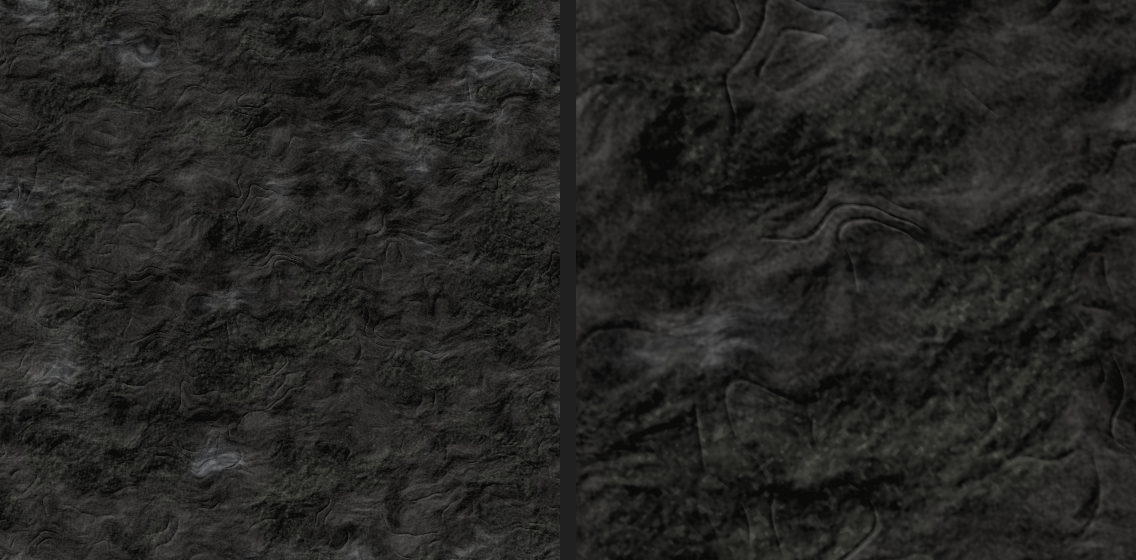
Left: the whole. Right: its middle third, enlarged.
Write a Shadertoy shader that draws this texture.

```glsl
// Dark weathered rock: warped noise, slightly stretched sideways, forms the
// stone; clustered contour creases make curled folds, and gritty moss fills
// small hollows. Relief is lit from the upper left by a difference of heights.

float hash(vec2 p) {
    return fract(sin(dot(p, vec2(127.1, 311.7))) * 43758.5453);
}

float noise(vec2 p) {
    vec2 cell = floor(p), f = fract(p);
    f = f * f * (3.0 - 2.0 * f);
    float low = mix(hash(cell), hash(cell + vec2(1, 0)), f.x);
    float high = mix(hash(cell + vec2(0, 1)), hash(cell + vec2(1, 1)), f.x);
    return mix(low, high, f.y);
}

// Each octave is turned so that the lattice does not show
float fbm(vec2 p, int octaves) {
    float sum = 0.0, amplitude = 0.5;
    for (int i = 0; i < octaves; i++) {
        sum += amplitude * noise(p);
        p = mat2(1.6, 1.2, -1.2, 1.6) * p + 13.7;
        amplitude *= 0.5;
    }
    return sum;
}

// Bends the plane so that strata and folds curl
vec2 warp(vec2 p) {
    vec2 bend = vec2(fbm(p * 14.0, 3), fbm(p * 14.0 + 41.0, 3));
    return p + 0.065 * (bend - 0.45);
}

float mossCover(vec2 q) {
    return smoothstep(0.45, 0.64, fbm(q * vec2(10.0, 12.0) + 31.0, 6));
}

float relief(vec2 p) {
    vec2 q = warp(p);
    float moss = mossCover(q);

    // Short creases along the contours of a smooth field, in clusters
    float contour = fbm(q * vec2(11.0, 14.0) + 5.0, 2);
    float crease = pow(1.0 - abs(sin(contour * 25.0)), 3.0);
    float folded = smoothstep(0.42, 0.6, fbm(p * 21.0 + 63.0, 4));

    float height = 0.5 * fbm(q * vec2(26.0, 38.0), 4);
    height -= 0.095 * crease * folded;
    height += (0.02 + 0.16 * moss) * fbm(p * 130.0, 2);
    return height;
}

void mainImage(out vec4 fragColor, in vec2 fragCoord) {
    vec2 p = fragCoord / iResolution.y;
    vec2 q = warp(p);
    float moss = mossCover(q);

    // Broad stains, finer mottling and sharp grain
    float tone = 0.166;
    tone += 0.08 * (fbm(p * vec2(3.0, 4.0) + 2.0, 3) - 0.44);
    tone += 0.17 * (fbm(q * vec2(18.0, 27.0) + 7.0, 6) - 0.49);
    tone += 0.075 * (noise(mat2(0.8, 0.6, -0.6, 0.8) * p * 460.0) - 0.5);
    tone -= 0.03 * moss;

    // Dark ragged pits
    float pit = smoothstep(0.54, 0.7, fbm(q * vec2(20.0, 26.0) + 77.0, 6));
    tone -= 0.06 * pit;

    // Pale cloudy spots, scratched along the strata
    float exposed = smoothstep(0.5, 0.8, fbm(p * vec2(8.0, 11.0) + 90.0, 6));
    float fibre = smoothstep(0.3, 0.7, fbm(q * vec2(45.0, 140.0) + 19.0, 3));
    exposed *= 1.0 - 0.7 * moss;
    tone += exposed * (0.05 + 0.15 * fibre);
    tone += 0.035 * (fibre - 0.45) * (1.0 - moss);

    // Light across the relief, with dark hollows deeper than bright rims
    vec2 toLight = vec2(-0.0009, 0.0011);
    float slope = relief(p - toLight) - relief(p + toLight);
    tone += clamp(slope * 1.45, -0.1, 0.09);

    // Small wet glints on the moss
    float glint = smoothstep(0.66, 0.88, noise(mat2(0.6, 0.8, -0.8, 0.6) * p * 270.0));
    tone += 0.06 * glint * moss;

    vec3 tint = mix(vec3(1.03, 1.0, 0.97), vec3(1.0, 1.01, 0.91), moss);
    tint = mix(tint, vec3(0.99, 1.0, 1.02), exposed);
    fragColor = vec4(max(tone, 0.04) * tint, 1.0);
}
```
